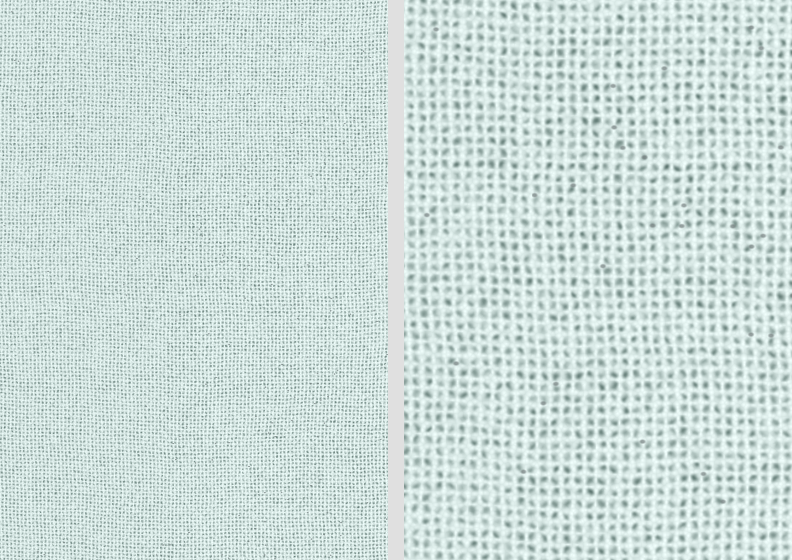
Left, the full canvas; right, a detail of the centre.
Give the GLSL for this texture, as a WebGL 2 fragment shader.

```glsl
#version 300 es
precision highp float;
// Pale mint gauze: a fine open plain weave with uneven threads and tiny dark specks.
uniform vec2 u_resolution;
out vec4 fragColor;

const float PI = 3.14159;

vec2 hash2(vec2 p) {
    vec3 q = fract(p.xyx * vec3(0.1031, 0.1030, 0.0973));
    q += dot(q, q.yzx + 33.33);
    return fract((q.xx + q.yz) * q.zy);
}

// Distance to the nearest scattered point
float cellular(vec2 p) {
    vec2 cell = floor(p);
    float nearest = 2.0;
    for (int y = -1; y <= 1; y++) {
        for (int x = -1; x <= 1; x++) {
            vec2 id = cell + vec2(x, y);
            nearest = min(nearest, distance(p, id + hash2(id)));
        }
    }
    return nearest;
}

// Slow drift of the threads, from layered sines
vec2 threadDrift(vec2 p) {
    vec2 drift = vec2(0.0);
    float frequency = 4.0, amplitude = 0.7;
    for (int i = 0; i < 5; i++) {
        float k = float(i);
        drift += amplitude * sin(frequency * p.yx + vec2(1.7, 4.1) * k
                                 + sin(frequency * 0.6 * p + k));
        frequency *= 2.2;
        amplitude *= 0.5;
    }
    return drift;
}

// Openness of the gaps between threads, 0 on a thread and 1 in a gap
float gaps(vec2 weave) {
    // Over-under crossings skew neighbouring gaps
    weave += 0.06 * sin(PI * weave.yx) * cos(PI * weave);
    vec2 id = floor(weave + 0.5);
    vec2 jitter = hash2(id + 17.0);
    vec2 offset = weave - id;
    vec2 window = cos(PI * offset);
    // Each gap sits a little off centre and has its own proportions
    offset += (hash2(id + 43.0) - 0.5) * 0.3 * window.x * window.y;
    vec2 bump = cos(PI * offset);
    bump = pow(max(bump * bump, 0.0001), mix(vec2(0.55), vec2(1.35), jitter));
    float depth = 0.62 + 0.62 * hash2(id + 71.0).x;
    // Whole threads vary in thickness
    depth *= 0.86 + 0.14 * (hash2(vec2(id.x, 5.0)).x + hash2(vec2(9.0, id.y)).y);
    // Warp stands proud of the weft, so vertical strands read brighter
    return 0.9 * depth * bump.x * bump.y + 0.1 * window.x * window.x;
}

// Sparse lint caught in the cloth
float specks(vec2 p, float chance) {
    vec2 id = floor(p);
    vec2 center = 0.35 + 0.3 * hash2(id + 31.0);
    vec2 offset = (fract(p) - center) * vec2(0.85, 1.15);
    float present = step(1.0 - chance, hash2(id + 113.0).x);
    return present * (1.0 - smoothstep(0.1, 0.35, length(offset)));
}

void main() {
    vec2 p = gl_FragCoord.xy / u_resolution.y;
    float across = gl_FragCoord.x / u_resolution.x;
    float rightSide = smoothstep(0.3, 0.6, across);

    // Woven gaps, the weft falling a little toward the right
    vec2 weave = p * vec2(147.0, 147.0) + vec2(1.5 * p.y, 3.0 * p.x) + threadDrift(p);
    float open = gaps(weave);

    // Broad changes of contrast and faint slubs along the weft
    float broad = sin(9.0 * p.x + 2.0 * sin(4.0 * p.y)) * sin(7.0 * p.y + 1.0);
    float slub = sin(weave.y * 0.83 + 2.0 * sin(p.x * 11.0)) * sin(weave.y * 0.31 + p.x * 6.0);
    float contrast = 0.335 + 0.03 * rightSide + 0.015 * broad + 0.02 * slub;
    float tone = 0.882 + 0.01 * rightSide - contrast * open;

    // Fuzzy fibres
    tone += 0.12 * (0.5 - cellular(p * 320.0));
    tone += 0.03 * (cellular(p * vec2(60.0, 150.0)) - 0.5);

    // Teal shadow to near-white mint
    vec3 color = mix(vec3(0.49, 0.58, 0.56), vec3(0.89, 0.95, 0.94), (tone - 0.49) / 0.4);
    float lint = specks(p * 170.0, mix(0.003, 0.016, rightSide));
    color = mix(color, vec3(0.45, 0.49, 0.49), 0.7 * lint);
    fragColor = vec4(clamp(color, 0.0, 1.0), 1.0);
}
```
